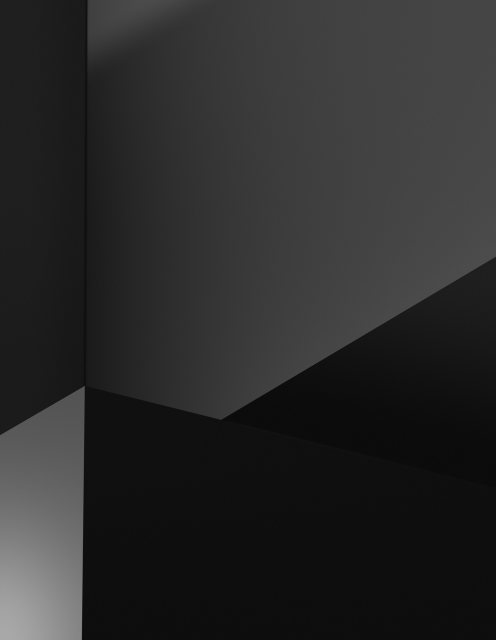
Write a Shadertoy shader that draws this background.

```glsl
#define CORNER vec2(0.171, 0.397)
#define NOTCH vec2(0.446, 0.344)
#define LEFT_END vec2(0.0, 0.320)
#define FLOOR_END vec2(1.0, 0.238)
#define RIDGE_END vec2(1.0, 0.599)
#define SHEEN_START vec2(0.174, 0.905)
#define SHEEN_END vec2(0.370, 1.0)
#define GRAIN 0.004

// Height of p above the line through a and b
float above(vec2 p, vec2 a, vec2 b) {
    return p.y - mix(a.y, b.y, (p.x - a.x) / (b.x - a.x));
}

// Antialiased step, one pixel wide
float edge(float d, float pixel) {
    return smoothstep(-0.7 * pixel, 0.7 * pixel, d);
}

float hash(vec2 p) {
    return fract(sin(dot(p, vec2(12.99, 78.23))) * 43758.5);
}

float leftPanel(vec2 p) {
    float shade = 0.12 - 0.018 * smoothstep(0.05, 0.175, p.x);
    return shade - 0.015 * smoothstep(0.75, 0.35, p.y);
}

float brightFacet(vec2 p) {
    float rise = smoothstep(0.42, -0.04, p.y);
    float hotspot = exp(-dot(p * vec2(6.5, 5.5), p * vec2(6.5, 5.5)));
    return 0.325 + 0.13 * rise + 0.21 * hotspot;
}

float mainWall(vec2 p, float ridge) {
    float across = max((p.x - 0.174) / 0.826, 0.0);
    float shade = 0.10 + 0.183 * (1.0 - exp(-2.6 * across));
    shade += 0.025 * smoothstep(0.6, 1.0, p.y) * (1.0 - across);
    // Light gathered along the ridge
    shade += 0.03 * exp(-7.0 * max(ridge, 0.0)) * smoothstep(0.25, 0.6, p.x);
    // Soft sheen in the upper corner
    float sheen = above(p, SHEEN_START, SHEEN_END);
    return shade + 0.12 * smoothstep(-0.045, 0.045, sheen);
}

float lowerWedge(vec2 p) {
    float height = above(p, NOTCH, FLOOR_END);
    return 0.045 + 0.075 * smoothstep(0.03, 0.34, height);
}

float floorPlane(vec2 p) {
    return 0.052 + 0.012 * smoothstep(0.0, 0.35, p.y) * (1.0 - 0.5 * p.x);
}

void mainImage(out vec4 fragColor, in vec2 fragCoord) {
    vec2 p = fragCoord / iResolution.xy;
    vec2 pixel = 1.0 / iResolution.xy;

    // Lines dividing the planes
    float seamX = CORNER.x + (p.y - CORNER.y) * (p.y > CORNER.y ? 0.006 : 0.015);
    float seam = p.x - seamX;
    float ridge = above(p, NOTCH, RIDGE_END);
    float ground = above(p, CORNER, NOTCH);
    if (p.x > NOTCH.x) ground = above(p, NOTCH, FLOOR_END);
    float ledge = above(p, LEFT_END, CORNER);

    // Planes to the right of the seam
    float upper = mix(lowerWedge(p), mainWall(p, ridge), edge(ridge, pixel.y));
    float right = mix(floorPlane(p), upper, edge(ground, pixel.y));

    // Planes to the left of the seam
    float left = mix(brightFacet(p), leftPanel(p), edge(ledge, pixel.y));
    float shade = mix(left, right, edge(seam, pixel.x));

    // Dark crease along the upper seam
    float crease = exp(-pow(seam / 0.0025, 2.0)) * edge(p.y - CORNER.y, pixel.y);
    shade = mix(shade, 0.045, 0.8 * crease);

    // Faint lit edge of the floor
    float rim = exp(-pow(ground / 0.002, 2.0)) * smoothstep(NOTCH.x, 0.5, p.x);
    shade += 0.012 * rim * smoothstep(1.0, 0.6, p.x);

    // Fine grain against banding
    shade += GRAIN * (hash(floor(p * vec2(396.0, 512.0))) - 0.5);
    fragColor = vec4(vec3(shade), 1.0);
}
```
